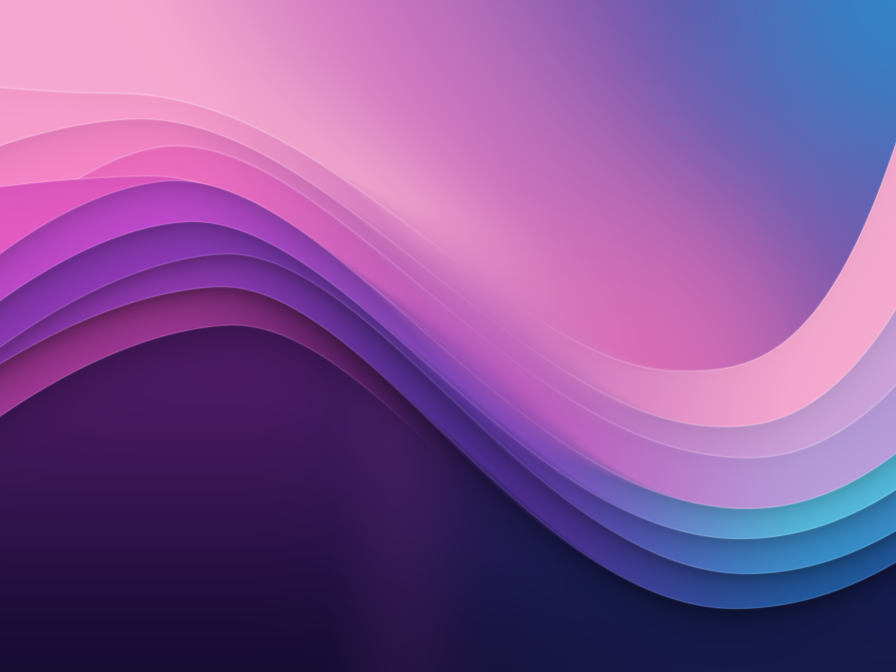
Write a WebGL 2 fragment shader that draws this background.

```glsl
#version 300 es
precision highp float;
// Layered satin waves: pastel ribbons cresting at left and dipping at right over a dark ground.

uniform vec2 u_resolution;
out vec4 fragColor;

#define ASPECT 1.3333
#define SHADOW_DEPTH 0.028
#define RIM_WIDTH 0.0016
#define RIM_LIGHT 0.22
#define MELT_X 0.74
#define MELT_SPAN 0.14
#define MELT_WIDTH 0.075

const vec3 PINK = vec3(0.96, 0.66, 0.81);
const vec3 ORCHID = vec3(0.80, 0.46, 0.75);
const vec3 ROSE = vec3(0.86, 0.42, 0.70);
const vec3 VIOLET = vec3(0.43, 0.32, 0.66);
const vec3 AZURE = vec3(0.19, 0.52, 0.78);
const vec3 PLUM = vec3(0.29, 0.10, 0.39);
const vec3 NAVY = vec3(0.09, 0.10, 0.29);
const vec3 INK = vec3(0.08, 0.045, 0.19);

// Height of a wave; ends holds its height at the left and right canvas borders.
float wave(float x, vec2 crest, vec2 trough, vec2 ends, float bias) {
    float t = clamp((x - crest.x) / (trough.x - crest.x), 0.0, 1.0);
    t += bias * t * (1.0 - t);
    float y = mix(crest.y, trough.y, smoothstep(0.0, 1.0, t));
    float left = max(crest.x - x, 0.0) / crest.x;
    float right = max(x - trough.x, 0.0) / (ASPECT - trough.x);
    float rise = ends.y - trough.y;
    y += (ends.x - crest.y) * pow(left, 1.75);
    return y + rise * pow(right, 1.8 + 3.2 * rise);
}

// Three colours along the width of the canvas.
vec3 along(float x, vec3 left, vec3 middle, vec3 right) {
    vec3 c = mix(left, middle, smoothstep(0.2, 0.75, x));
    return mix(c, right, smoothstep(0.75, 1.25, x));
}

// Fills everything under a wave; style is shadow, melt and reach along x.
void ribbon(inout vec3 col, vec2 p, vec2 crest, vec2 trough, vec2 ends,
            float bias, vec3 fill, vec3 style) {
    float h = 0.002;
    float y = wave(p.x, crest, trough, ends, bias);
    float slope = (wave(p.x + h, crest, trough, ends, bias) - y) / h;
    float d = (y - p.y) * inversesqrt(1.0 + slope * slope);
    float across = (p.x - MELT_X) / MELT_SPAN;
    float melt = style.y * exp(-across * across);
    float reach = 1.0 - smoothstep(style.z - 0.2, style.z, p.x);
    float width = 0.8 / u_resolution.y + MELT_WIDTH * melt;
    float shade = style.x * (1.0 - 0.9 * melt) * exp(-max(d, 0.0) / SHADOW_DEPTH);
    col = mix(col, fill * (1.0 - shade), smoothstep(-width, width, d) * reach);
    float rim = exp(-d * d / (RIM_WIDTH * RIM_WIDTH));
    col += RIM_LIGHT * rim * reach * (1.0 - melt) * (0.3 + col) * (1.0 - col);
}

// Pastel sky with a blue corner and a rose glow in the dip.
vec3 sky(vec2 p) {
    float s = p.x + 0.6 * (p.y - 1.0);
    vec3 c = mix(PINK, ORCHID, smoothstep(0.15, 0.62, s));
    c = mix(c, VIOLET, smoothstep(0.5, 1.08, s));
    c = mix(c, AZURE, smoothstep(0.55, 0.0, distance(p, vec2(1.38, 1.03))));
    vec2 dip = p - vec2(0.96, 0.45);
    c = mix(c, ROSE, 0.8 * exp(-14.0 * dot(dip, dip)));
    vec2 ridge = p - vec2(0.56, 0.71);
    float across = ridge.y + 0.55 * ridge.x;
    return mix(c, PINK, 0.6 * exp(-120.0 * across * across - 22.0 * ridge.x * ridge.x));
}

// Plum under the crest, sinking to ink and navy.
vec3 ground(vec2 p) {
    vec3 c = mix(INK, PLUM, smoothstep(-0.05, 0.48, p.y));
    return mix(c, NAVY + vec3(0.0, 0.03, 0.07) * smoothstep(0.0, 0.2, p.y),
               smoothstep(0.35, 1.1, p.x));
}

void main() {
    vec2 p = gl_FragCoord.xy / u_resolution * vec2(ASPECT, 1.0);
    float x = p.x;
    vec3 col = sky(p);
    vec3 base = ground(p);

    // Pale upper ribbons, melting together in the middle.
    ribbon(col, p, vec2(0.174, 0.861), vec2(1.007, 0.448), vec2(0.870, 0.788), -0.15,
           along(x, vec3(0.97, 0.61, 0.80), vec3(0.81, 0.46, 0.75), vec3(0.96, 0.66, 0.81)), vec3(0.03, 1.0, 2.0));
    ribbon(col, p, vec2(0.208, 0.823), vec2(1.076, 0.365), vec2(0.783, 0.540), 0.0,
           along(x, vec3(0.96, 0.52, 0.78), vec3(0.75, 0.41, 0.75), vec3(0.80, 0.64, 0.86)), vec3(0.09, 0.8, 2.0));
    ribbon(col, p, vec2(0.260, 0.783), vec2(1.111, 0.319), vec2(0.644, 0.427), 0.15,
           along(x, vec3(0.94, 0.43, 0.75), vec3(0.74, 0.36, 0.74), vec3(0.72, 0.61, 0.86)), vec3(0.05, 0.8, 2.0));
    ribbon(col, p, vec2(0.226, 0.738), vec2(1.111, 0.280), vec2(0.722, 0.372), 0.15,
           along(x, vec3(0.89, 0.35, 0.76), vec3(0.65, 0.33, 0.74), vec3(0.63, 0.59, 0.86)), vec3(0.05, 0.8, 0.8));

    // Saturated lower ribbons, purple turning to cyan.
    ribbon(col, p, vec2(0.260, 0.731), vec2(1.111, 0.243), vec2(0.622, 0.325), 0.15,
           along(x, vec3(0.76, 0.29, 0.81), vec3(0.51, 0.29, 0.75), vec3(0.34, 0.76, 0.90)), vec3(0.22, 0.6, 2.0));
    ribbon(col, p, vec2(0.286, 0.670), vec2(1.102, 0.198), vec2(0.552, 0.271), 0.15,
           along(x, vec3(0.57, 0.23, 0.73), vec3(0.40, 0.24, 0.70), vec3(0.23, 0.58, 0.83)), vec3(0.30, 0.15, 2.0));
    ribbon(col, p, vec2(0.339, 0.622), vec2(1.111, 0.146), vec2(0.483, 0.210), 0.15,
           along(x, vec3(0.61, 0.24, 0.75), vec3(0.32, 0.19, 0.60), vec3(0.14, 0.38, 0.67)), vec3(0.38, 0.1, 2.0));

    // Magenta hem fading into the dark ground.
    ribbon(col, p, vec2(0.330, 0.573), vec2(1.094, 0.094), vec2(0.458, 0.163), 0.15,
           along(x, vec3(0.64, 0.22, 0.60), base, base), vec3(0.45, 0.1, 2.0));
    ribbon(col, p, vec2(0.347, 0.516), vec2(1.076, 0.060), vec2(0.380, 0.130), 0.1,
           base, vec3(0.22, 0.0, 0.68));

    fragColor = vec4(clamp(col, 0.0, 1.0), 1.0);
}
```
